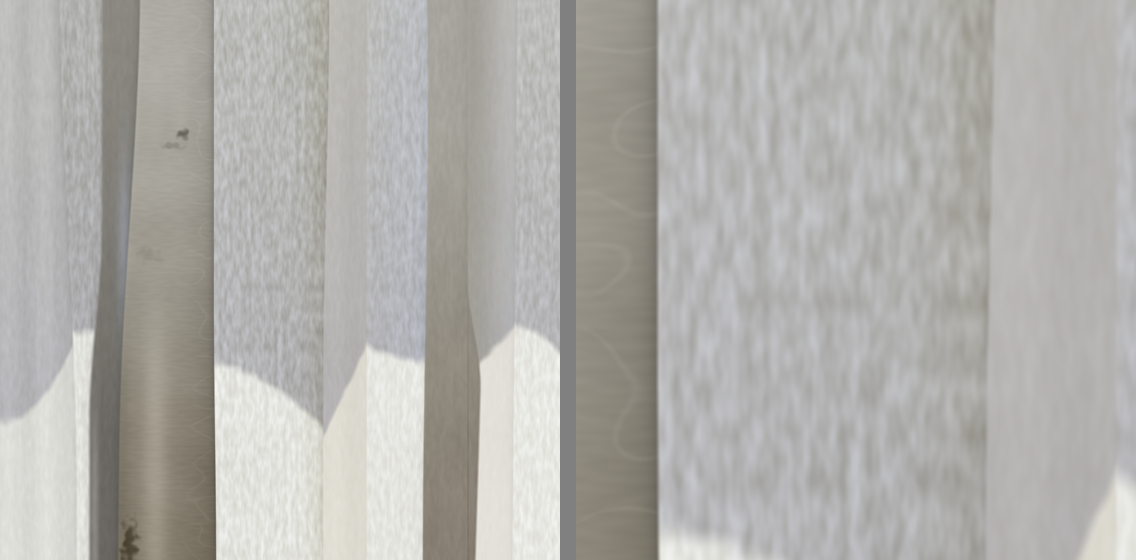
Left: the whole. Right: its middle third, enlarged.
Give the GLSL for this texture, as a three.js fragment shader.

```glsl
// Pleated curtain: irregular vertical folds are layered from left to right,
// each with its own swaying edge, weave and curved sun/shade boundary.
// Stretched gradient noise gives the threads, soft blotches and stains.
varying vec2 vUv;

vec2 hashGradient(vec2 cell) {
  float n = sin(dot(cell, vec2(127.1, 311.7))) * 43758.5;
  float angle = 6.2832 * fract(n);
  return vec2(cos(angle), sin(angle));
}

float gradientNoise(vec2 p) {
  vec2 i = floor(p), f = fract(p);
  vec2 u = f * f * f * (f * (f * 6.0 - 15.0) + 10.0);
  float a = dot(hashGradient(i), f);
  float b = dot(hashGradient(i + vec2(1, 0)), f - vec2(1, 0));
  float c = dot(hashGradient(i + vec2(0, 1)), f - vec2(0, 1));
  float d = dot(hashGradient(i + vec2(1, 1)), f - vec2(1, 1));
  return mix(mix(a, b, u.x), mix(c, d, u.x), u.y);
}

// Short vertical slubs over finer threads, roughly -1 to 1
float weave(vec2 p) {
  float slubs = gradientNoise(p * vec2(125.0, 38.0));
  float threads = gradientNoise(p * vec2(210.0, 75.0) + 31.0);
  float columns = gradientNoise(p * vec2(95.0, 5.0) + 67.0);
  return clamp(1.3 * slubs + 0.8 * threads + 0.6 * columns, -1.0, 1.0);
}

// Woven cloth, sunlit below the height sunTop
vec3 cloth(vec2 p, vec3 shade, vec3 lit, float sunTop, float relief) {
  float sun = smoothstep(-0.011, 0.009, sunTop - p.y + 0.006 * gradientNoise(p * 45.0));
  vec3 thread = vec3(0.062, 0.065, 0.078) * weave(p) * relief;
  return mix(shade, lit, sun) + thread * mix(1.0, 0.8, sun);
}

// Lays a fold right of its edge, with a contact shadow and a bright hem
void layFold(inout vec3 col, float d, vec3 fold, float depth, float soft) {
  col *= 1.0 - depth * exp(-max(-d, 0.0) / 0.006);
  fold += 0.25 * depth * exp(-max(d, 0.0) / 0.003);
  col = mix(col, fold, smoothstep(-soft, soft, d));
}

// Dark smudge with a ragged outline
float stain(vec2 p, vec2 center, vec2 size) {
  vec2 q = (p - center) / size;
  return smoothstep(1.2, 0.2, length(q) + 0.9 * gradientNoise(p * 85.0));
}

void main() {
  vec2 p = vUv;
  float x = p.x, y = p.y, t;
  vec3 shade = mix(vec3(0.69, 0.69, 0.71), vec3(0.74, 0.74, 0.73), y);
  vec3 lit = vec3(0.89, 0.89, 0.87);

  // Broad left fold with faint vertical ripples
  float ripple = 0.018 * sin(x * 95.0 + 0.8 * y);
  t = x / 0.13;
  vec3 col = cloth(p, shade + ripple, lit - 0.03 + ripple, 0.245 + 0.14 * pow(t, 2.2), 0.35);

  // Narrow woven strip
  float edge = 0.105 + 0.032 * smoothstep(1.1, 0.1, y);
  layFold(col, x - edge, cloth(p, shade - 0.04, lit, 0.405, 0.9), 0.1, 0.003);

  // Deep gap with a cool reflection along its right side
  edge = mix(0.160, 0.182, smoothstep(0.25, 0.6, y));
  vec3 gap = mix(vec3(0.41, 0.40, 0.38), vec3(0.54, 0.53, 0.50), smoothstep(0.0, 1.0, y));
  gap += vec3(0.08, 0.10, 0.15) * exp(-pow((x - 0.222) / 0.012, 2.0) - pow((y - 0.56) / 0.16, 2.0));
  gap += 0.12 * smoothstep(0.4, 0.1, y) * smoothstep(0.012, 0.0, abs(x - edge - 0.009));
  gap += 0.015 * weave(p);
  layFold(col, x - edge, gap, 0.06, 0.004);

  // Smooth back lining, browner and more modelled toward the floor
  edge = 0.211 + 0.01 * y + 0.029 * smoothstep(0.2, 1.0, y);
  vec3 lining = mix(vec3(0.49, 0.46, 0.40), vec3(0.68, 0.67, 0.64), smoothstep(-0.1, 0.95, y));
  float low = smoothstep(0.6, 0.2, y);
  lining += low * 0.11 * exp(-pow((x - 0.277) / 0.024, 2.0));
  lining -= 0.05 * smoothstep(0.31, 0.385, x) + low * 0.05 * smoothstep(0.24, 0.21, x);
  lining += 0.025 * gradientNoise(p * vec2(9.0, 14.0));
  lining += 0.022 * gradientNoise(p * vec2(45.0, 190.0));
  float creases = gradientNoise(p * vec2(14.0, 22.0) + 5.0);
  lining += 0.025 * smoothstep(0.05, 0.0, abs(creases)) * smoothstep(0.3, 0.37, x);
  lining -= 0.24 * stain(p, vec2(0.326, 0.760), vec2(0.012, 0.011));
  lining -= 0.09 * stain(p, vec2(0.309, 0.740), vec2(0.022, 0.007));
  lining -= 0.04 * stain(p, vec2(0.268, 0.545), vec2(0.025, 0.016));
  lining -= 0.20 * stain(p, vec2(0.232, 0.025), vec2(0.016, 0.050));
  layFold(col, x - edge, lining, 0.14, 0.0025);

  // Wide woven fold
  edge = 0.386 - 0.004 * smoothstep(0.0, 0.45, y);
  t = (x - 0.382) / 0.2;
  vec3 fold = cloth(p, shade - vec3(0.02, 0.02, 0.03) * t, lit, 0.35 - 0.03 * t - 0.09 * t * t, 1.0);
  fold -= vec3(0.03, 0.035, 0.055) * smoothstep(0.7, 1.0, t);
  layFold(col, x - edge, fold, 0.22, 0.0018);

  // Smooth turned fold
  edge = mix(0.577, 0.588, smoothstep(0.3, 1.0, y));
  t = (x - 0.58) / 0.075;
  fold = cloth(p, shade + vec3(0.0, -0.008, -0.02), vec3(0.87, 0.86, 0.82), 0.225 + 0.158 * t, 0.25);
  fold += 0.012 * sin(t * 7.0);
  layFold(col, x - edge, fold, 0.07, 0.002);

  // Second woven fold, cooler at its right side
  t = (x - 0.655) / 0.105;
  fold = cloth(p, shade + vec3(-0.01, 0.0, 0.025) * t, lit + 0.01, 0.355 + 0.026 * (1.0 - t) * (1.0 - t), 0.75);
  layFold(col, x - 0.655, fold, 0.03, 0.002);

  // Recessed shaded fold
  edge = mix(0.755, 0.764, smoothstep(0.0, 0.8, y));
  fold = mix(vec3(0.53, 0.50, 0.45), vec3(0.65, 0.64, 0.61), smoothstep(0.0, 0.9, y));
  fold += 0.018 * weave(p) + 0.02 * gradientNoise(p * vec2(30.0, 12.0));
  fold -= 0.05 * smoothstep(0.003, 0.0, abs(x - 0.836)) * smoothstep(0.9, 0.1, y);
  layFold(col, x - edge, fold, 0.05, 0.002);

  // Smooth fold opening to the light
  edge = mix(0.835, 0.849 + 0.03 * y, smoothstep(0.5, 0.3, y));
  t = (x - 0.855) / 0.065;
  vec3 opening = mix(vec3(0.63, 0.62, 0.59), shade, smoothstep(0.835, 0.925, x));
  fold = cloth(p, opening, vec3(0.89, 0.88, 0.85), 0.35 + 0.065 * t, 0.2);
  layFold(col, x - edge, fold, 0.06, 0.003);

  // Last woven fold
  t = (x - 0.92) / 0.08;
  fold = cloth(p, shade, lit + 0.02, 0.415 - 0.046 * t * t, 0.8);
  layFold(col, x - mix(0.915, 0.924, y), fold, 0.05, 0.002);

  gl_FragColor = vec4(clamp(col + 0.012 * gradientNoise(p * 6.0), 0.0, 1.0), 1.0);
}
```
